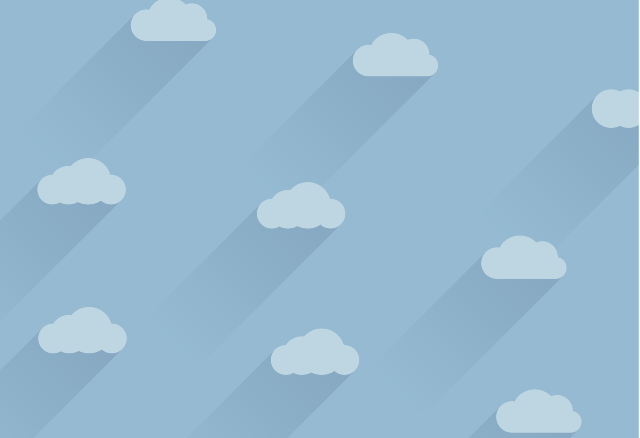
A Shadertoy shader for this pattern:

```glsl
const vec3 SKY = vec3(0.583, 0.731, 0.823);
const vec3 SHADE = vec3(0.53, 0.662, 0.763);
const vec3 CLOUD = vec3(0.747, 0.836, 0.888);

vec2 hash22(vec2 p) {
    vec3 q = fract(vec3(p.xyx) * vec3(0.1031, 0.1030, 0.0973));
    q += dot(q, q.yzx + 33.33);
    return fract((q.xx + q.yz) * q.zy);
}

// Four puffs per cloud, measured from its lower left corner
void cloudPuffs(int kind, out vec4 x, out vec4 y, out vec4 r) {
    if (kind == 0) {            // lumpy
        x = vec4(3.4, 7.1, 11.6, 16.8);
        r = vec4(3.4, 4.4, 5.3, 3.4);
        y = r;
    } else if (kind == 1) {     // flat base
        x = vec4(3.6, 8.8, 13.9, 17.0);
        r = vec4(3.6, 5.3, 3.6, 2.5);
        y = vec4(3.6, 4.6, 5.0, 2.5);
    } else {                    // even row
        x = vec4(4.4, 8.4, 13.2, 17.3);
        r = vec4(4.4);
        y = r;
    }
}

// x: distance to the cloud, y: distance to its sweep along the light
vec2 cloudDistances(vec2 p, int kind) {
    vec4 x, y, r;
    cloudPuffs(kind, x, y, r);
    vec2 lightDir = vec2(-0.7071);
    vec2 d = vec2(1e3);
    for (int i = 0; i < 4; i++) {
        vec2 q = p - vec2(x[i], y[i]);
        vec2 swept = q - lightDir * max(dot(q, lightDir), 0.0);
        d = min(d, vec2(length(q), length(swept)) - r[i]);
    }
    if (kind == 1) {
        vec2 base = abs(p - vec2(10.3, 2.2)) - vec2(6.7, 2.2);
        d.x = max(min(d.x, max(base.x, base.y)), -p.y);
    }
    return d;
}

void mainImage(out vec4 fragColor, in vec2 fragCoord) {
    // Canvas height is 100 units
    float unit = 100.0 / iResolution.y;
    float width = iResolution.x * unit;
    vec2 p = fragCoord * unit;

    float cloudMask = 0.0;
    float light = 1.0;

    // Sheared, slightly jittered lattice with the top row shifted right
    for (int row = 0; row < 3; row++) {
        for (int col = 0; col < 3; col++) {
            vec2 cell = vec2(col, row);
            vec2 center = vec2(0.14 * width + 0.35 * width * cell.x,
                               26.0 + 34.0 * cell.y - 9.0 * cell.x);
            center.x += 0.075 * width * cell.y * (cell.y - 1.0);
            center += (hash22(cell + 7.0) - 0.5) * vec2(6.0, 5.0);
            vec2 q = p - center + vec2(10.0, 4.8);
            vec2 d = cloudDistances(q, row / 2 + col / 2);

            // Long shadow fades out away from the cloud
            float along = -0.7071 * (q.x + q.y);
            float fade = clamp((32.0 - along) / 43.0, 0.0, 1.0);
            light *= 1.0 - fade * smoothstep(0.5, -0.5, d.y / unit);
            cloudMask = max(cloudMask, smoothstep(0.5, -0.5, d.x / unit));
        }
    }

    vec3 color = mix(SHADE, SKY, light);
    color = mix(color, CLOUD, cloudMask);

    // Thin white margin on the right
    float margin = smoothstep(-0.5, 0.5, (p.x - 0.998 * width) / unit);
    fragColor = vec4(mix(color, vec3(1.0), margin), 1.0);
}
```
